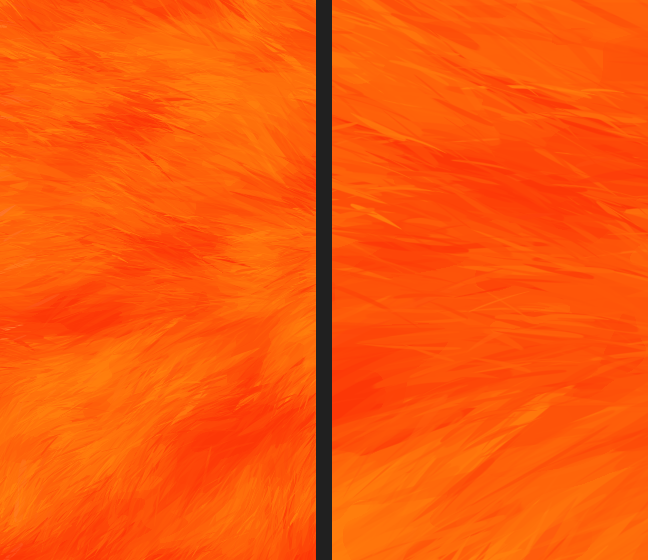
Left, the full canvas; right, a detail of the centre.
Write a WebGL 1 fragment shader that draws this texture.

```glsl
precision highp float;
// Soft orange fur: tapered, overlapping brush strokes combed along a turning flow.
uniform vec2 u_resolution;

const vec3 DEEP_RED = vec3(0.99, 0.215, 0.025);
const vec3 WARM_ORANGE = vec3(1.0, 0.495, 0.05);
const vec3 PALE_HAIR = vec3(1.0, 0.55, 0.32);
const int LAYERS = 24;
const float COARSE_CELL = 0.23;
const float FINE_CELL = 0.04;
const float MEAN_TONE = 0.5;
const float PATCH_CONTRAST = 1.95;
const float TONE_STEPS = 5.0;
const float STEP_FLATNESS = 0.8;
const float STROKE_CONTRAST = 0.85;
const float ANGLE_SPREAD = 0.75;
const float FLOW_WANDER = 1.1;
const vec2 PATCH_SCALE = vec2(2.7, 4.0);
// Centre and radius of the broad tone areas
const vec3 RED_POOL = vec3(0.66, 0.85, 0.17);
const vec3 RED_CORNER = vec3(0.2, 1.66, 0.2);
const vec3 ORANGE_SIDE = vec3(0.95, 1.1, 0.28);

float hash(vec2 p) {
  vec3 q = fract(vec3(p.xyx) * 0.1031);
  q += dot(q, q.yzx + 33.33);
  return fract((q.x + q.y) * q.z);
}

float noise(vec2 p) {
  vec2 i = floor(p), f = fract(p);
  f = f * f * (3.0 - 2.0 * f);
  return mix(mix(hash(i), hash(i + vec2(1.0, 0.0)), f.x),
             mix(hash(i + vec2(0.0, 1.0)), hash(i + 1.0), f.x), f.y);
}

mat2 rotation(float a) {
  float c = cos(a), s = sin(a);
  return mat2(c, -s, s, c);
}

// Steep rise at the bottom, level in the middle, falling at the top
float flowAngle(vec2 p) {
  float a = mix(0.95, -0.6, smoothstep(-0.1, 1.85, p.y));
  a += 0.35 * (p.x - 0.5) * (1.0 - p.y);
  return a + FLOW_WANDER * (noise(p * 4.5 + 91.0) - 0.5);
}

float pool(vec2 p, vec3 area) {
  vec2 d = (p - area.xy) / area.z;
  return exp(-dot(d, d));
}

// Broad colour patches in nearly flat steps, 0 is red and 1 is orange
float patchTone(vec2 p) {
  vec2 q = p * PATCH_SCALE + vec2(0.0, -0.8 * p.x);
  float n = 0.48 * noise(q + 17.0) + 0.32 * noise(q * 2.3 + 41.0)
          + 0.2 * noise(q * 5.1 + 73.0);
  float tone = MEAN_TONE + PATCH_CONTRAST * (n - 0.5);
  tone -= 0.32 * pool(p, RED_POOL) + 0.25 * pool(p, RED_CORNER);
  tone = clamp(tone + 0.25 * pool(p, ORANGE_SIDE), 0.0, 1.0);
  float level = floor(tone * TONE_STEPS + 0.5) / TONE_STEPS;
  return mix(tone, level, STEP_FLATNESS);
}

vec3 ramp(float tone) {
  return mix(DEEP_RED, WARM_ORANGE, clamp(tone, 0.0, 1.0));
}

// Coverage of a slightly curved blade, round at its root and pointed at its tip
float blade(vec2 q, float reach, float width, float bend, float soft) {
  float t = q.x / reach * 0.5 + 0.5;
  if (t <= 0.0 || t >= 1.0) return 0.0;
  float y = q.y + bend * (q.x * q.x / reach - 0.3 * reach);
  float profile = 2.5 * width * sqrt(t) * (1.0 - t);
  float ends = smoothstep(0.0, 0.04, t) * smoothstep(1.0, 0.95, t);
  return ends * (1.0 - smoothstep(-soft, soft, abs(y) - profile));
}

// Paints one jittered grid of strokes over the colour below
vec3 paintLayer(vec3 color, vec2 p, float cell, float seed, float age, float soft) {
  mat2 turn = rotation(seed * 1.7);
  vec2 home = floor(turn * p / cell);
  for (int j = -1; j <= 1; j++) {
    for (int i = -1; i <= 1; i++) {
      vec2 id = home + vec2(float(i), float(j));
      vec2 key = id + seed * vec2(37.0, 59.0) + 200.0;
      float r1 = hash(key), r2 = hash(key + 11.3);
      float r3 = hash(key + 23.7), r4 = hash(key + 47.1);
      vec2 center = (id + vec2(r1, r2)) * cell * turn;
      float side = r4 < 0.75 ? -1.0 : 1.0;
      float stray = r3 - 0.5;
      float angle = flowAngle(center) + ANGLE_SPREAD * stray * (0.5 + 3.0 * stray * stray);
      vec2 q = rotation(angle) * (p - center) * side;
      float reach = cell * mix(0.5, 0.93, r2);
      float width = reach * mix(0.02, mix(0.2, 0.11, age), r1 * r1);
      float cover = blade(q, reach, width, 0.16 * (r4 - 0.5), soft);
      if (cover > 0.0) {
        float jitter = hash(key + 71.9) - 0.5;
        float shift = STROKE_CONTRAST * jitter * (0.08 + 3.0 * jitter * jitter);
        vec2 root = center - vec2(cos(angle), sin(angle)) * side * reach * 0.8;
        vec3 paint = ramp(patchTone(root) + shift);
        // Rare faint hairs, mostly near the left edge
        float pale = step(0.97, r3) * (0.05 + 0.4 * exp(-14.0 * max(center.x, 0.0)));
        paint = mix(paint, PALE_HAIR, pale);
        // Fine strokes gather in clumps and leave calm areas between
        float clump = smoothstep(0.35, 0.6, noise(center * 6.0 + 130.0));
        float strength = mix(1.0, clump, age) * mix(0.6, 1.0, r4);
        color = mix(color, paint, cover * strength);
      }
    }
  }
  return color;
}

void main() {
  vec2 p = gl_FragCoord.xy / u_resolution.x;
  float soft = max(0.6 / u_resolution.x, 0.001);
  vec3 color = ramp(patchTone(p));
  for (int k = 0; k < LAYERS; k++) {
    float age = float(k) / float(LAYERS - 1);
    float cell = mix(COARSE_CELL, FINE_CELL, sqrt(age));
    color = paintLayer(color, p, cell, float(k) + 1.0, age, soft);
  }
  gl_FragColor = vec4(color, 1.0);
}
```
